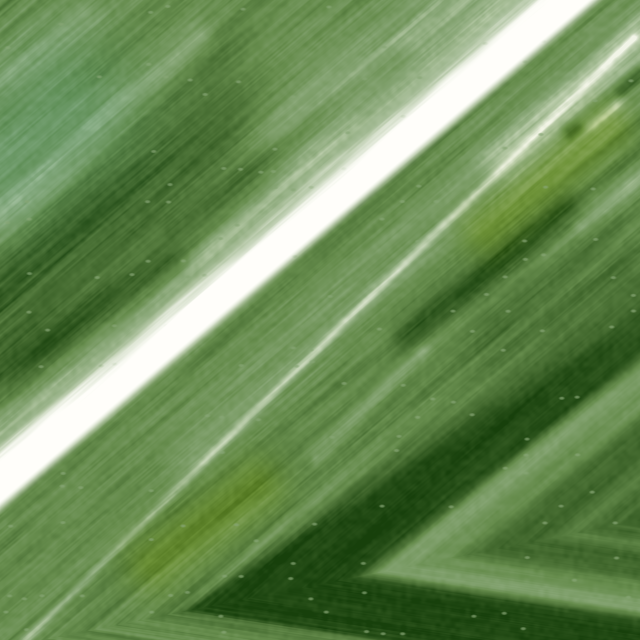
This texture is drawn by a three.js fragment shader. Its source:

```glsl
varying vec2 vUv;

const vec3 DEEP = vec3(0.09, 0.25, 0.045);
const vec3 SHADE = vec3(0.26, 0.41, 0.18);
const vec3 LEAF = vec3(0.40, 0.55, 0.30);
const vec3 PALE = vec3(0.53, 0.65, 0.46);
const vec3 MIST = vec3(0.73, 0.80, 0.67);
const vec3 CREAM = vec3(0.95, 0.96, 0.91);
const vec3 RIB_WHITE = vec3(1.0, 0.998, 0.98);
const float RIB_SLOPE = 0.851;
const float RIB_BASE = 0.255;
const float FOLD_SLOPE = 0.2;
const float FOLD_BASE = -0.013;
const float LOWER_ARM_SLOPE = -0.15;
const float UPPER_ARM_SLOPE = 0.78;
const float STREAK_STRENGTH = 1.35;
const float GRAIN_STRENGTH = 0.3;

float hash(vec2 p) {
  vec3 q = fract(vec3(p.xyx) * 0.1031);
  q += dot(q, q.yzx + 33.33);
  return fract((q.x + q.y) * q.z);
}

float noise(vec2 p) {
  vec2 i = floor(p), f = fract(p);
  f = f * f * (3.0 - 2.0 * f);
  return mix(mix(hash(i), hash(i + vec2(1, 0)), f.x),
             mix(hash(i + vec2(0, 1)), hash(i + vec2(1, 1)), f.x), f.y);
}

// Soft brush line from a to b
float stroke(vec2 p, vec2 a, vec2 b, float width) {
  vec2 ab = b - a;
  vec2 r = p - a - ab * clamp(dot(p - a, ab) / dot(ab, ab), 0.0, 1.0);
  return exp(-dot(r, r) / (width * width));
}

float foldHeight(vec2 p) {
  return p.y - FOLD_SLOPE * p.x - FOLD_BASE;
}

// Position on the fold axis where the vein through p bends
float chevron(vec2 p, float slope) {
  float h = foldHeight(p);
  return p.x - max(h / (slope - FOLD_SLOPE), h / (LOWER_ARM_SLOPE - FOLD_SLOPE));
}

// Six-step tone ramp, 0 deep to 5 cream
vec3 ramp(float t) {
  vec3 c = mix(DEEP, SHADE, clamp(t, 0.0, 1.0));
  c = mix(c, LEAF, clamp(t - 1.0, 0.0, 1.0));
  c = mix(c, PALE, clamp(t - 2.0, 0.0, 1.0));
  c = mix(c, MIST, clamp(t - 3.0, 0.0, 1.0));
  return mix(c, CREAM, clamp(t - 4.0, 0.0, 1.0));
}

// Broad shading and veins on the upper blade
float upperBlade(vec2 p) {
  float t = 0.9 * stroke(p, vec2(0.0, 0.65), vec2(0.31, 0.94), 0.025);
  t -= 1.0 * stroke(p, vec2(0.0, 0.51), vec2(0.36, 0.83), 0.085);
  t -= 0.8 * stroke(p, vec2(0.0, 0.42), vec2(0.27, 0.58), 0.035);
  t -= 0.6 * stroke(p, vec2(0.27, 0.64), vec2(0.62, 0.91), 0.018);
  t += 1.1 * stroke(p, vec2(0.44, 0.80), vec2(0.74, 1.03), 0.06);
  t += 0.6 * stroke(p, vec2(0.0, 0.88), vec2(0.13, 0.97), 0.025);
  return t + 0.4 * stroke(p, vec2(0.0, 0.72), vec2(0.1, 0.83), 0.08);
}

// Broad shading and veins between the rib and the fold
float lowerBlade(vec2 p) {
  vec2 bend = vec2(0.495, 0.453);
  float t = 1.5 * max(stroke(p, vec2(0.04, 0.0), bend, 0.007),
                      stroke(p, bend, vec2(0.99, 0.94), 0.007));
  t += 0.65 * stroke(p, vec2(0.30, 0.30), vec2(1.0, 0.94), 0.05);
  t += 1.1 * stroke(p, vec2(0.79, 0.755), vec2(1.03, 0.97), 0.04);
  t -= 1.6 * stroke(p, vec2(0.89, 0.795), vec2(1.0, 0.885), 0.012);
  t -= 1.1 * stroke(p, vec2(0.64, 0.48), vec2(0.88, 0.67), 0.03);
  t -= 0.5 * stroke(p, vec2(0.78, 0.50), vec2(0.95, 0.60), 0.07);
  t += 0.9 * stroke(p, vec2(0.495, 0.284), vec2(0.66, 0.45), 0.012);
  t += 0.6 * stroke(p, vec2(0.66, 0.45), vec2(0.90, 0.64), 0.012);
  t += 1.0 * stroke(p, vec2(0.91, 0.65), vec2(1.0, 0.72), 0.014);
  return t + 1.7 * stroke(p, vec2(0.92, 0.81), vec2(0.96, 0.838), 0.014);
}

void main() {
  vec2 p = vUv;
  float d = (p.y - RIB_BASE - RIB_SLOPE * p.x) * inversesqrt(1.0 + RIB_SLOPE * RIB_SLOPE);
  float tone = 1.95 + mix(lowerBlade(p), upperBlade(p), smoothstep(-0.02, 0.02, d));

  // Folded bands: dark wedge, light rim, shaded core
  float c = chevron(p, UPPER_ARM_SLOPE);
  float h = max(foldHeight(p), 0.0);
  tone = mix(tone, 0.25, smoothstep(0.26, 0.30 + 0.75 * h, c));
  tone = mix(tone, 2.2, smoothstep(0.54, 0.60, c));
  tone += 0.5 * exp(-pow((c - 0.62) / 0.035, 2.0));
  tone = mix(tone, 1.05, smoothstep(0.69, 0.76, c));
  tone += 0.55 * exp(-pow((c - 0.89) / 0.03, 2.0));

  // Fibres along the veins and fine grain
  float across = chevron(p, RIB_SLOPE);
  float along = dot(p, vec2(0.76, 0.65));
  float streak = 0.0, frequency = 28.0, weight = 0.45;
  for (int i = 0; i < 4; i++) {
    streak += weight * (noise(vec2(across * frequency + 40.0, along * frequency * 0.09)) - 0.5);
    frequency *= 1.9;
    weight *= 0.85;
  }
  float calm = 1.0 - 0.55 * smoothstep(0.25, 0.4, c);
  tone += streak * STREAK_STRENGTH * calm;
  tone += (noise(p * 130.0) - 0.5) * GRAIN_STRENGTH;

  // Pale flank and bright midrib
  tone += 1.3 * exp(-pow((d - 0.055) / 0.022, 2.0));
  vec3 color = ramp(tone);
  float rib = smoothstep(-0.048, -0.028, d) * (1.0 - smoothstep(0.012, 0.054, d + 0.1 * streak * 0.2));
  color = mix(color, RIB_WHITE, rib);

  // Yellow and cool tints
  float warm = stroke(p, vec2(0.24, 0.12), vec2(0.40, 0.24), 0.045)
             + stroke(p, vec2(0.76, 0.64), vec2(0.95, 0.80), 0.04);
  color += vec3(0.03, 0.025, -0.08) * warm;
  color += vec3(-0.03, 0.01, 0.04) * stroke(p, vec2(0.0, 0.75), vec2(0.1, 0.83), 0.12);

  // Scattered flecks
  vec2 cell = floor(p * 36.0);
  vec2 center = 0.3 + 0.4 * vec2(hash(cell + 7.0), hash(cell + 19.0));
  float fleck = 1.0 - smoothstep(0.03, 0.16, length((fract(p * 36.0) - center) * vec2(0.7, 1.2)));
  color = mix(color, PALE, fleck * step(0.88, hash(cell)) * 0.7 * (1.0 - rib));
  gl_FragColor = vec4(clamp(color, 0.0, 1.0), 1.0);
}
```
